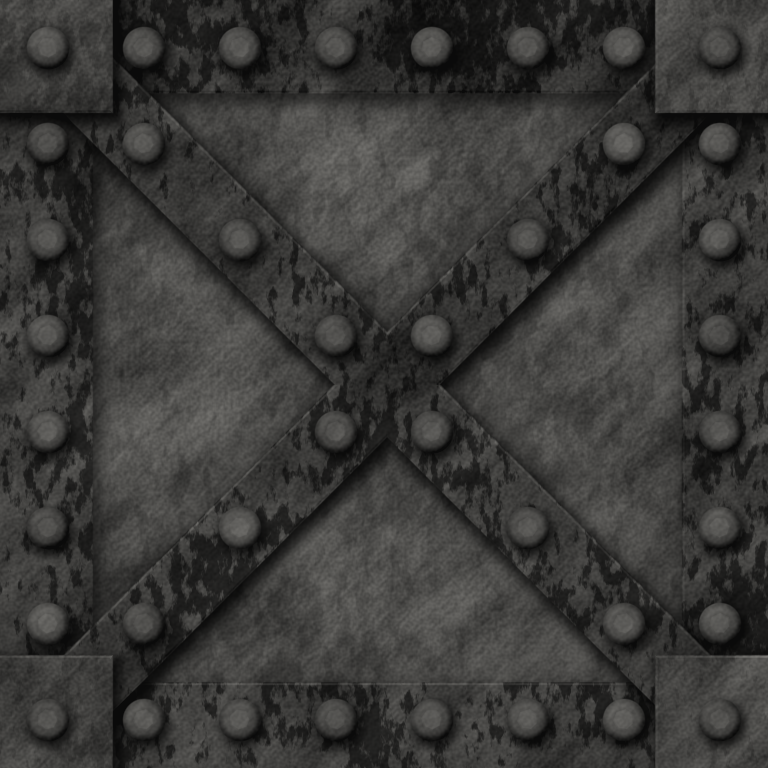
This texture is drawn by a three.js fragment shader. Its source:

```glsl
#define CELLS 8.0
#define RIVET_RADIUS 0.0275
#define BEAM_HALF_WIDTH 0.0487
#define PANEL_HALF_SIZE 0.3835
#define CORNER_START 0.353
#define SHADOW_OFFSET vec2(0.006, -0.010)
#define LIGHT_DIR vec2(-0.30, 0.954)
#define SOFT_EDGE 0.0013
#define RUST_AMOUNT 0.55
#define METAL_TINT vec3(1.01, 1.0, 0.97)

varying vec2 vUv;

float hash(vec2 p) {
  return fract(sin(dot(p, vec2(127.1, 311.7))) * 43758.5);
}

vec2 gradient(vec2 cell) {
  float a = 6.2832 * hash(cell);
  return vec2(cos(a), sin(a));
}

float noise(vec2 p) {
  vec2 i = floor(p), f = fract(p);
  vec2 u = f * f * f * (f * (f * 6.0 - 15.0) + 10.0);
  vec2 e = vec2(1.0, 0.0);
  float low = mix(dot(gradient(i), f), dot(gradient(i + e), f - e), u.x);
  float high = mix(dot(gradient(i + e.yx), f - e.yx), dot(gradient(i + 1.0), f - 1.0), u.x);
  return mix(low, high, u.y);
}

float fbm(vec2 p) {
  float sum = 0.0, amp = 1.0;
  for (int i = 0; i < 4; i++) {
    sum += amp * noise(p);
    p = mat2(1.6, 1.2, -1.2, 1.6) * p + 7.3;
    amp *= 0.55;
  }
  return sum;
}

float boxDistance(vec2 p, vec2 halfSize) {
  vec2 q = abs(p) - halfSize;
  return length(max(q, 0.0)) + min(max(q.x, q.y), 0.0);
}

// Layers from bottom to top: 0 frame, 1 crossed beams, 2 corner plates
float plateDistance(int layer, vec2 p) {
  if (layer == 0) return -boxDistance(p - vec2(0.5045, 0.495), vec2(PANEL_HALF_SIZE));
  if (layer == 1) {
    vec2 q = p - vec2(0.504, 0.4995);
    return min(abs(q.x + q.y), abs(q.x - q.y)) * 0.7071 - BEAM_HALF_WIDTH;
  }
  return boxDistance(abs(p - 0.5) - 0.5, vec2(0.5 - CORNER_START));
}

// Diagonal brushing, broad stains and fine grain
float brushed(vec2 p) {
  vec2 s = vec2(p.x + p.y, p.y - p.x) * 0.7071;
  return 0.08 * fbm(p * 6.0) + 0.08 * fbm(s * vec2(7.0, 24.0))
       + 0.055 * noise(s * vec2(70.0, 190.0)) + 0.06 * noise(p * 230.0);
}

// Ragged dark flakes, drawn out vertically
float rust(vec2 p) {
  float flakes = fbm(p * vec2(65.0, 32.0)) + 0.9 * fbm(p * 6.0 + 3.7);
  return smoothstep(-0.05, 0.4, flakes);
}

float plateTone(int layer, vec2 p) {
  if (layer == 0) return 0.245 - 0.055 * smoothstep(0.75, 0.95, p.y);
  if (layer == 1) {
    float crossing = 1.0 - smoothstep(0.03, 0.12, length(p - 0.504));
    return 0.25 - 0.085 * crossing - 0.04 * smoothstep(0.55, 0.75, min(p.x, p.y));
  }
  return 0.25 + 0.025 * p.x;
}

void addPlate(inout float tone, int layer, vec2 p) {
  float d = plateDistance(layer, p);
  float strength = layer == 0 ? 0.45 : 0.78;
  float shade = 1.0 - smoothstep(-0.012, 0.02, plateDistance(layer, p - SHADOW_OFFSET));
  float ambient = 0.2 * exp(-max(d, 0.0) * 30.0);
  tone *= (1.0 - strength * shade) * (1.0 - ambient);

  float flakes = rust(p + float(layer) * 1.7) * (layer == 2 ? 0.35 : 1.0);
  float metal = plateTone(layer, p) + brushed(p + float(layer) * 2.3);
  metal *= 1.0 - RUST_AMOUNT * flakes;

  // Worn rim, bright on the sides that face the light
  float facing = (plateDistance(layer, p + LIGHT_DIR * 0.002) - d) / 0.002;
  float rim = 1.0 - smoothstep(0.0, 0.0025, abs(d + 0.0022));
  float wear = 0.7 + 0.7 * noise(p * 45.0);
  metal += rim * wear * (0.03 + 0.10 * facing);
  tone = mix(tone, metal, 1.0 - smoothstep(-SOFT_EDGE, SOFT_EDGE, d));
}

void addRivet(inout float tone, vec2 p) {
  vec2 cell = floor(p * CELLS);
  vec2 q = (fract(p * CELLS) - 0.5) / CELLS;
  vec2 mirrored = min(cell, CELLS - 1.0 - cell);
  bool onEdge = min(mirrored.x, mirrored.y) < 0.5;
  bool onDiagonal = abs(mirrored.x - mirrored.y) < 0.5;
  if (!onEdge && !onDiagonal) return;

  float shadow = 1.0 - smoothstep(0.016, 0.042, length(q - vec2(0.004, -0.007)));
  tone *= 1.0 - 0.75 * shadow;

  // Rounded dome with a flat, many-sided cap
  vec2 n = q / RIVET_RADIUS;
  float r = length(n);
  float angle = atan(n.y, n.x + 0.00001) + 6.2832 * hash(cell);
  float side = 6.2832 / 7.0;
  float cap = r * cos(mod(angle, side) - 0.5 * side);
  float slope = smoothstep(0.2, 1.0, r);
  float lit = dot(n, normalize(vec2(-0.5, 0.8)));
  float dome = 0.285 + 0.13 * lit * slope - 0.13 * smoothstep(0.65, 1.0, r);
  dome += 0.06 * (1.0 - smoothstep(0.36, 0.44, cap));
  dome += 0.05 * (1.0 - smoothstep(0.0, 0.07, abs(cap - 0.43))) * (0.5 + lit);
  dome += 0.6 * brushed(p + 5.1);
  tone = mix(tone, dome, 1.0 - smoothstep(-SOFT_EDGE, SOFT_EDGE, length(q) - RIVET_RADIUS));
}

void main() {
  vec2 p = vUv;
  float tone = 0.325 + 1.1 * brushed(p);
  tone *= 1.0 - 0.15 * rust(p * 0.7 + 9.0);
  for (int layer = 0; layer < 3; layer++) addPlate(tone, layer, p);
  addRivet(tone, p);
  gl_FragColor = vec4(clamp(tone, 0.04, 1.0) * METAL_TINT, 1.0);
}
```
